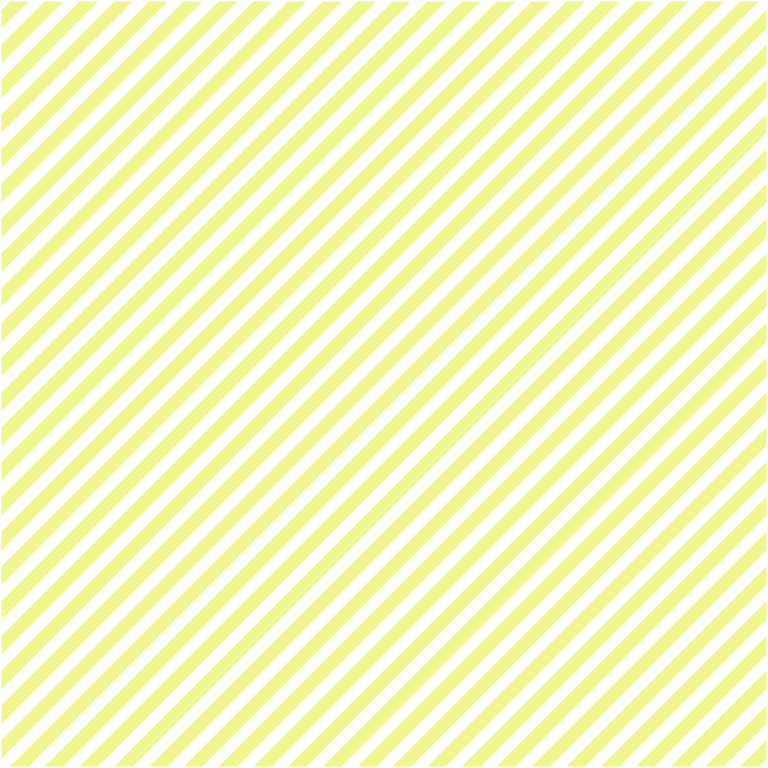
Write a three.js fragment shader that draws this pattern.

```glsl
// Diagonal candy stripes: pale lime bands on white, rising to the right at
// 45 degrees, 22 repeats across and down, inside a hairline white margin.
// Bands come from a repeated distance to their centre lines, softly edged.

varying vec2 vUv;

const vec3 WHITE = vec3(1.0);
const vec3 LIME = vec3(0.937, 0.97, 0.557);

const float REPEATS = 22.0;
const float MARGIN = 1.0 / 512.0;     // white rim around the stripes
const float BAND_SHARE = 0.536;       // lime part of one repeat
const float BAND_CENTRE = 0.51;       // place of the band within a repeat
const float SOFTNESS = 0.5 / 512.0;   // half width of a smoothed edge

// Coverage of a shape from its signed distance, negative inside.
float fill(float dist, float softness) {
  return 1.0 - smoothstep(-softness, softness, dist);
}

// Signed distance to the nearest diagonal band; period is measured along x.
float diagonalBands(vec2 p, float period, float share, float centre) {
  float phase = (p.x - p.y) / period - centre;
  float offset = abs(fract(phase + 0.5) - 0.5);
  return (offset - 0.5 * share) * period * sqrt(0.5);
}

// Signed distance to a centred square of the given half size.
float square(vec2 p, float halfSize) {
  vec2 d = abs(p - 0.5) - halfSize;
  return max(d.x, d.y);
}

void main() {
  float period = (1.0 - 2.0 * MARGIN) / REPEATS;

  // Measure the bands from the upper left corner of the striped area.
  vec2 corner = vec2(MARGIN, 1.0 - MARGIN);
  float bands = diagonalBands(vUv - corner, period, BAND_SHARE, BAND_CENTRE);

  float ink = fill(bands, SOFTNESS) * fill(square(vUv, 0.5 - MARGIN), SOFTNESS);
  gl_FragColor = vec4(mix(WHITE, LIME, ink), 1.0);
}
```
